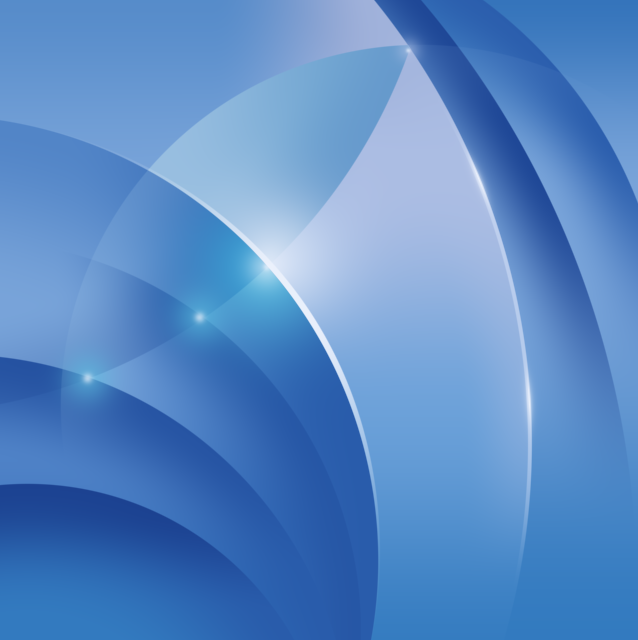
Give the GLSL for this background, as a Shadertoy shader.

```glsl
// Overlapping translucent discs on a soft blue gradient, with lit rims and sparkles.
// Each disc is a signed depth; layers are painted back to front with a shade that
// fades inward from the rim, then glows are added where the arcs cross.

const vec3 NAVY  = vec3(0.12, 0.28, 0.59);
const vec3 DEEP  = vec3(0.16, 0.36, 0.67);
const vec3 FLOOR = vec3(0.20, 0.48, 0.75);
const vec3 MIST  = vec3(0.47, 0.64, 0.85);
const vec3 LILAC = vec3(0.67, 0.74, 0.89);
const vec3 CYAN  = vec3(0.36, 0.76, 0.89);
const vec3 WHITE = vec3(0.93, 0.95, 0.99);

// Positive inside the disc, in canvas units
float discDepth(vec2 p, vec2 center, float radius) {
    return radius - length(p - center);
}

float cover(float depth, float aa) {
    return smoothstep(-aa, aa, depth);
}

float rimShade(float depth, float fade) {
    return 1.0 - smoothstep(0.0, fade, depth);
}

// Round falloff that is 1 at the center
float glow(vec2 p, vec2 center, float radius) {
    vec2 q = (p - center) / radius;
    return exp(-dot(q, q));
}

// Thin band lying between two depths
float band(float depth, float inner, float outer, float aa) {
    return cover(depth - inner, aa) * cover(outer - depth, aa);
}

vec3 skyColor(float y) {
    vec3 lower = mix(FLOOR, MIST, smoothstep(0.0, 0.58, y));
    return mix(lower, vec3(0.20, 0.45, 0.73), smoothstep(0.70, 1.03, y));
}

vec3 paleColor(float y) {
    vec3 c = mix(FLOOR, vec3(0.42, 0.63, 0.85), smoothstep(-0.05, 0.38, y));
    c = mix(c, LILAC, smoothstep(0.32, 0.72, y));
    return mix(c, vec3(0.59, 0.66, 0.83), smoothstep(0.75, 1.0, y));
}

// Disc filled with one colour at its rim and another further in
vec3 paintDisc(vec3 col, float depth, vec3 rim, vec3 inner, float fade, float alpha, float aa) {
    vec3 fill = mix(inner, rim, rimShade(depth, fade));
    return mix(col, fill, cover(depth, aa) * alpha);
}

// Soft halo with a small bright core
vec3 sparkle(vec3 col, vec2 p, vec2 center, float radius, vec3 tint) {
    col = mix(col, tint, 0.55 * glow(p, center, radius));
    return mix(col, WHITE, 0.65 * glow(p, center, radius * 0.2));
}

void mainImage(out vec4 fragColor, in vec2 fragCoord) {
    vec2 p = fragCoord / iResolution.y;
    float aa = 0.9 / iResolution.y;

    // Arcs, from the far right to the lower left
    float farArc   = discDepth(p, vec2(0.331, 0.426), 0.7135);
    float darkArc  = discDepth(p, vec2(-0.417, 0.085), 1.4115);
    float paleArc  = discDepth(p, vec2(-0.267, 0.307), 1.0980);
    float lensArc  = discDepth(p, vec2(0.658, 0.367), 0.5630);
    float crossArc = discDepth(p, vec2(-0.167, 1.208), 0.8560);
    float mainArc  = discDepth(p, vec2(-0.104, 0.125), 0.6950);
    float midArc   = discDepth(p, vec2(-0.047, 0.014), 0.6110);
    float lowArc   = discDepth(p, vec2(-0.068, -0.171), 0.6170);
    float baseArc  = discDepth(p, vec2(0.043, -0.234), 0.4780);

    // Sky and the two shaded bands on the right
    vec3 sky = skyColor(p.y);
    vec3 col = sky;
    float farAlpha = smoothstep(0.5, 0.72, p.x) * smoothstep(0.35, 0.8, p.y);
    col = paintDisc(col, farArc, vec3(0.17, 0.37, 0.68), sky, 0.13, farAlpha, aa);
    float darkAlpha = smoothstep(0.15, 0.75, p.y);
    col = paintDisc(col, darkArc, NAVY, mix(sky, MIST, 0.5), 0.13, darkAlpha, aa);

    // Pale sheet with a bright right rim
    float sheet = cover(paleArc, aa) * smoothstep(0.33, 0.58, p.x);
    vec3 pale = mix(paleColor(p.y), LILAC,
        0.45 * rimShade(paleArc, 0.11) * smoothstep(0.08, 0.4, p.y));
    col = mix(col, pale, sheet);

    // Lens shared by two discs
    float lens = cover(lensArc, aa) * cover(crossArc, aa);
    vec3 lensColor = mix(vec3(0.60, 0.75, 0.88), vec3(0.44, 0.65, 0.82), smoothstep(0.25, 0.55, p.x));
    lensColor = mix(lensColor, vec3(0.37, 0.58, 0.79), 0.75 * rimShade(crossArc, 0.14));
    col = mix(col, lensColor, lens * mix(0.12, 0.95, cover(paleArc, aa)));
    col = mix(col, MIST, 0.12 * cover(lensArc, aa) * (1.0 - cover(paleArc, aa)) * smoothstep(0.8, 0.92, p.y));

    // White light behind the main disc
    vec2 crossing = vec2(0.417, 0.583);
    col = mix(col, WHITE, 0.72 * glow(p, crossing + vec2(0.012, 0.01), 0.105));

    // Main disc, tinted by the lens and the crossing arc
    float inMain = cover(mainArc, aa);
    vec3 mainRim = mix(vec3(0.32, 0.52, 0.78), DEEP, smoothstep(0.1, 0.5, p.x));
    vec3 body = mix(MIST, vec3(0.24, 0.46, 0.75), smoothstep(0.15, 0.5, p.x));
    col = paintDisc(col, mainArc, mainRim, body, 0.28, 1.0, aa);

    // Nested discs of the lower left
    vec3 midInner = mix(vec3(0.20, 0.42, 0.72), vec3(0.40, 0.59, 0.83), smoothstep(0.15, 0.48, p.y));
    float midAlpha = smoothstep(0.08, 0.36, p.x);
    col = paintDisc(col, midArc, vec3(0.15, 0.34, 0.65), midInner, 0.17, midAlpha, aa);
    vec3 lowInner = mix(vec3(0.18, 0.41, 0.71), vec3(0.31, 0.51, 0.78), smoothstep(0.05, 0.3, p.y));
    vec3 lowRim = mix(DEEP, vec3(0.15, 0.33, 0.64), smoothstep(0.1, 0.3, p.y));
    col = paintDisc(col, lowArc, lowRim, lowInner, 0.16, 1.0, aa);
    vec3 baseRim = mix(DEEP, vec3(0.11, 0.26, 0.57), smoothstep(0.04, 0.2, p.y));
    col = paintDisc(col, baseArc, baseRim, FLOOR, 0.22, 1.0, aa);

    // Veils of the lens and the crossing arc over the main disc
    float lensVeil = cover(lensArc, aa) * rimShade(lensArc, 0.16) * smoothstep(0.27, 0.45, p.y);
    col = mix(col, vec3(0.58, 0.74, 0.89), 0.25 * lensVeil * inMain);
    float crossVeil = cover(crossArc, aa) * rimShade(crossArc, 0.14);
    col = mix(col, NAVY, 0.25 * crossVeil * inMain);
    vec3 cyanTint = mix(CYAN, vec3(0.25, 0.68, 0.86), cover(crossArc, aa));
    col = mix(col, cyanTint, 0.88 * inMain * glow(p, crossing, 0.115));

    // Lit rims, thickest near their middles
    vec2 rimMiddle = vec2(0.47, 0.50);
    float mainRimLine = band(mainArc, -0.010 * glow(p, rimMiddle, 0.34), 0.0, aa);
    col = mix(col, WHITE, 0.95 * mainRimLine * glow(p, rimMiddle, 0.25));
    float paleRimLine = band(paleArc, 0.0, 0.006, aa) * smoothstep(0.07, 0.35, p.y) * (1.0 - smoothstep(0.68, 0.86, p.y));
    col = mix(col, vec3(0.80, 0.86, 0.96), 0.6 * paleRimLine);
    float flare = glow(p, vec2(0.752, 0.72), 0.04) + glow(p, vec2(0.823, 0.375), 0.04);
    col = mix(col, WHITE, clamp(flare, 0.0, 1.0) * exp(-abs(paleArc - 0.002) / 0.004));

    // Sparkles where arcs meet
    col = sparkle(col, p, crossing, 0.030, WHITE);
    col = sparkle(col, p, vec2(0.312, 0.504), 0.040, CYAN);
    col = sparkle(col, p, vec2(0.137, 0.409), 0.038, CYAN);
    col = sparkle(col, p, vec2(0.638, 0.921), 0.018, LILAC);

    fragColor = vec4(clamp(col, 0.0, 1.0), 1.0);
}
```
